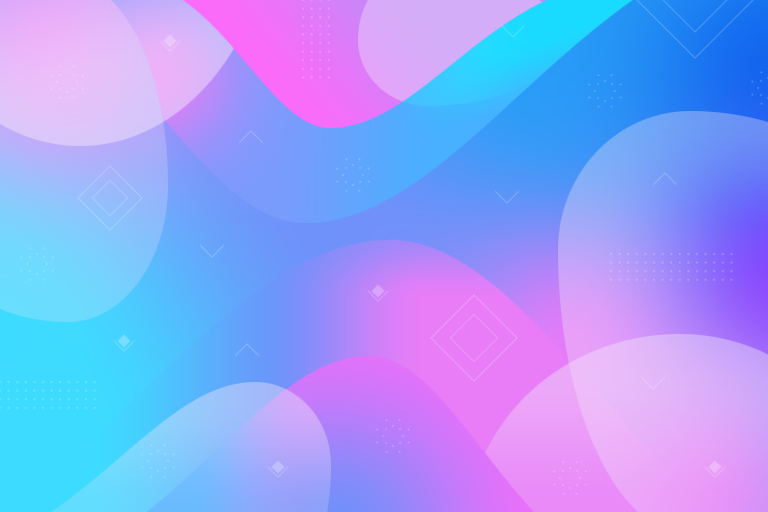
Write a Shadertoy shader that draws this background.

```glsl
const float GRID = 512.0;       // design units per canvas height, y down
const float LINE = 0.35;        // half width of thin strokes
const float MARK_ALPHA = 0.27;

const vec3 CYAN = vec3(0.24, 0.86, 1.00);
const vec3 SKY = vec3(0.28, 0.69, 1.00);
const vec3 PERIWINKLE = vec3(0.43, 0.57, 0.98);
const vec3 RIBBON_BLUE = vec3(0.47, 0.61, 0.99);
const vec3 AZURE = vec3(0.16, 0.62, 0.97);
const vec3 DEEP_BLUE = vec3(0.06, 0.40, 0.93);
const vec3 VIOLET = vec3(0.43, 0.20, 1.00);
const vec3 ORCHID = vec3(0.91, 0.49, 0.97);
const vec3 MAGENTA = vec3(0.98, 0.42, 0.98);
const vec3 LILAC = vec3(0.76, 0.54, 0.97);
const vec3 PALE = vec3(0.95, 0.90, 0.98);

const vec3 FRAMES[3] = vec3[](vec3(110, 198, 32), vec3(474, 338, 43), vec3(695, 0, 58));
const vec3 CHEVRONS[7] = vec3[](      // apex, then 1 for down or -1 for up
    vec3(251, 131, -1), vec3(665, 173, -1), vec3(247, 344, -1), vec3(212, 257, 1),
    vec3(507, 203, 1), vec3(513, 37, 1), vec3(653, 389, 1));
const vec2 GEMS[5] = vec2[](vec2(170, 41), vec2(378, 291), vec2(124, 341),
    vec2(278, 467), vec2(715, 467));
const vec2 ROSETTES[8] = vec2[](vec2(67, 82), vec2(353, 175), vec2(605, 91), vec2(37, 264),
    vec2(158, 461), vec2(393, 436), vec2(570, 478), vec2(768, 88));
const vec4 DOT_GRIDS[3] = vec4[](     // first dot, then columns and rows
    vec4(303, 0, 4, 10), vec4(611, 254, 15, 4), vec4(0, 382, 12, 4));

float cover(float d) { return clamp(0.5 - d / max(fwidth(d), 1e-5), 0.0, 1.0); }

// Bell curve with its own width on each side; negative drop makes a valley
float bell(float x, vec2 peak, float drop, float leftW, float rightW) {
    float t = (x - peak.x) / (x < peak.x ? leftW : rightW);
    return peak.y + drop * (1.0 - exp(-t * t));
}

// Oval with separate radii: left, right, up, down
float oval(vec2 p, vec2 centre, vec4 r) {
    vec2 q = p - centre;
    return length(q / vec2(q.x < 0.0 ? r.x : r.y, q.y < 0.0 ? r.z : r.w)) - 1.0;
}

vec3 glow(vec3 base, vec3 tint, vec2 p, vec2 centre, float radius) {
    vec2 q = (p - centre) / radius;
    return mix(base, tint, exp(-dot(q, q)));
}

float diamond(vec2 q, float r) { return (abs(q.x) + abs(q.y) - r) * 0.7071; }

float chevron(vec2 q, float dir, float reach) {
    return max(abs(q.y + dir * abs(q.x)) * 0.7071 - LINE, abs(q.x) - reach);
}

// Dots on a ring, folded into eight sectors
float ringDots(vec2 q, float radius, float turn) {
    float sector = 0.785398;
    float a = atan(q.y, q.x) - turn;
    a -= sector * round(a / sector);
    return length(length(q) * vec2(cos(a), sin(a)) - vec2(radius, 0.0)) - 0.8;
}

float marks(vec2 p) {
    float d = 1e3;
    for (int i = 0; i < 3; i++) {
        vec2 q = p - FRAMES[i].xy;
        float r = FRAMES[i].z;
        d = min(d, min(abs(diamond(q, r)), abs(diamond(q, r * 0.55))) - LINE);
        vec2 g = p - DOT_GRIDS[i].xy;
        vec2 dotIndex = clamp(round(g / 8.6), vec2(0.0), DOT_GRIDS[i].zw - 1.0);
        d = min(d, length(g - dotIndex * 8.6) - 0.9);
    }
    for (int i = 0; i < 7; i++)
        d = min(d, chevron(p - CHEVRONS[i].xy, CHEVRONS[i].z, 11.5));
    for (int i = 0; i < 5; i++) {
        vec2 q = p - GEMS[i];
        d = min(d, min(diamond(q, 6.5), chevron(q - vec2(0, 10), 1.0, 10.0)));
    }
    for (int i = 0; i < 8; i++) {
        vec2 q = p - ROSETTES[i];
        d = min(d, min(ringDots(q, 17.0, 0.39), ringDots(q, 10.0, 0.0)));
    }
    return d;
}

void mainImage(out vec4 fragColor, in vec2 fragCoord) {
    float px = GRID / iResolution.y;
    vec2 p = vec2(fragCoord.x, iResolution.y - fragCoord.y) * px;

    // Backdrop
    vec3 col = mix(CYAN, PERIWINKLE, smoothstep(0.0, 330.0, p.x + 0.5 * (250.0 - p.y)));
    col = mix(col, AZURE, smoothstep(330.0, 600.0, p.x + 0.9 * (180.0 - p.y)));
    col = glow(col, DEEP_BLUE, p, vec2(780, 70), 130.0);
    col = glow(col, ORCHID, p, vec2(50, 50), 145.0);
    col = glow(col, ORCHID, p, vec2(580, 350), 125.0);
    col = glow(col, VIOLET, p, vec2(785, 285), 125.0);
    col = glow(col, ORCHID, p, vec2(690, 490), 170.0);
    col = glow(col, CYAN, p, vec2(0, 320), 95.0);

    // Blue ribbon below the upper wave, ending at the left oval
    float left = cover(oval(p, vec2(68, 185), vec4(160, 100, 205, 137)));
    vec3 ribbon = mix(RIBBON_BLUE, SKY, smoothstep(260.0, 460.0, p.x));
    ribbon = glow(ribbon, ORCHID, p, vec2(155, 75), 80.0);
    ribbon = mix(ribbon, CYAN - vec3(0.14, 0.0, 0.0),
        smoothstep(390.0, 500.0, p.x) * smoothstep(130.0, 50.0, p.y + 0.3 * (p.x - 480.0)));
    float ribbonEdge = p.y - bell(p.x, vec2(305, 223), -320.0, 225.0, 300.0);
    col = mix(col, ribbon, cover(ribbonEdge) * (1.0 - left));

    // Pale ovals at the upper left
    float corner = cover(oval(p, vec2(80, -100), vec4(193, 193, 246, 246)));
    col = mix(col, PALE, 0.5 * corner * smoothstep(-60.0, 110.0, p.y + 0.3 * p.x));
    col = mix(col, PALE, 0.24 * left);

    // Upper pink wave and the oval across it
    vec3 pink = mix(MAGENTA, LILAC, smoothstep(250.0, 460.0, p.x + 0.8 * (60.0 - p.y)));
    float wave = cover(p.y - bell(p.x, vec2(330, 128), -160.0, 116.0, 171.0));
    col = mix(col, pink, wave);
    float topOval = cover(oval(p, vec2(428, 40), vec4(70, 130, 78, 66)));
    float topFade = mix(smoothstep(540.0, 450.0, p.x), 1.0, wave);
    col = mix(col, mix(CYAN, PALE, wave), 0.38 * topOval * topFade);

    // Large lower hump
    vec3 hump = mix(CYAN, PERIWINKLE, smoothstep(80.0, 310.0, p.x));
    hump = mix(hump, ORCHID, smoothstep(260.0, 430.0, p.x));
    hump = mix(hump, PERIWINKLE, 0.6 * smoothstep(300.0, 230.0, p.y));
    float humpEdge = p.y - bell(p.x, vec2(390, 240), 400.0, 360.0, 300.0);
    col = mix(col, hump, cover(-humpEdge));

    // Pale ovals on the right
    float side = cover(oval(p, vec2(690, 250), vec4(132, 200, 139, 285)));
    float sideFade = smoothstep(590.0, 770.0, p.x) * smoothstep(110.0, 230.0, p.y);
    col = mix(col, PALE, side * mix(0.34, 0.06, sideFade));
    float lower = cover(oval(p, vec2(680, 534), vec4(213, 200, 200, 200)));
    col = mix(col, PALE, lower * mix(0.42, 0.12, smoothstep(370.0, 512.0, p.y)));

    // Small pink hump and its pale companion
    vec3 inner = glow(MAGENTA, PERIWINKLE, p, vec2(330, 535), 138.0);
    inner = mix(SKY, inner, smoothstep(190.0, 310.0, p.x));
    col = mix(col, inner, cover(bell(p.x, vec2(370, 356), 240.0, 218.0, 160.0) - p.y));
    float flank = bell(p.x, vec2(255, 382), 190.0, 190.0, 1e4) - p.y;
    float cap = oval(p, vec2(255, 465), vec4(1e4, 76, 83, 150));
    col = mix(col, PALE, cover(flank) * cover(cap) * mix(0.42, 0.2, smoothstep(400.0, 512.0, p.y)));

    // Thin ornaments
    col = mix(col, vec3(1.0), MARK_ALPHA * smoothstep(0.9 * px, -0.9 * px, marks(p)));
    fragColor = vec4(col, 1.0);
}
```
